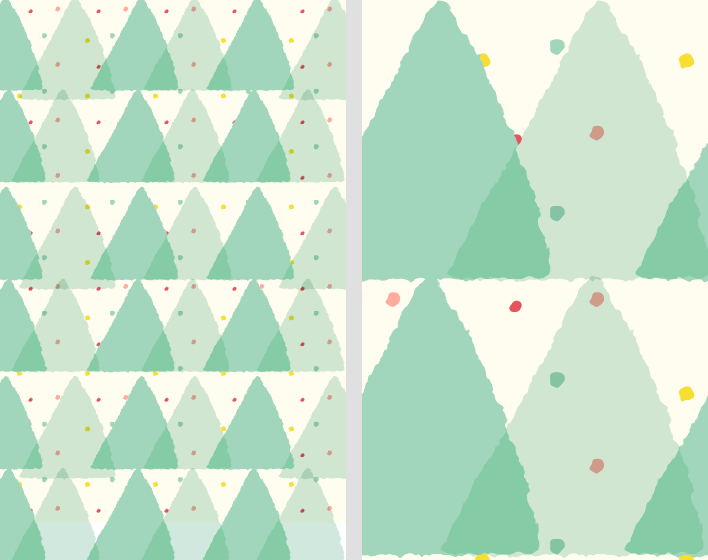
Left: the whole. Right: its middle third, enlarged.
Give the GLSL for this pattern, as a Shadertoy shader.

```glsl
// Rows of overlapping, rough-edged translucent green trees over a lattice of coloured dots.

float hash(vec2 p) {
    return fract(sin(dot(p, vec2(127.1, 311.7))) * 43758.5453);
}

float noise(vec2 p) {
    vec2 i = floor(p), f = fract(p);
    f = f * f * (3.0 - 2.0 * f);
    return mix(mix(hash(i), hash(i + vec2(1, 0)), f.x),
               mix(hash(i + vec2(0, 1)), hash(i + vec2(1, 1)), f.x), f.y);
}

float smoothMax(float a, float b, float k) {
    float h = max(k - abs(a - b), 0.0) / k;
    return max(a, b) + h * h * k * 0.25;
}

float coverage(float dist, float pixel) {
    return clamp(0.5 - dist / pixel, 0.0, 1.0);
}

// Tree with its apex at the origin, y pointing down; the right side bows outwards.
float treeDistance(vec2 q) {
    float left = (-q.x - 3.0 - 0.54 * q.y) * 0.88;
    float right = (q.x - 3.0 - 0.61 * q.y + 0.0018 * q.y * q.y) * 0.87;
    float body = smoothMax(smoothMax(left, right, 10.0), q.y - 126.0, 5.0);
    return body + 2.6 * (noise(q * 0.22) - 0.5) + 1.2 * (noise(q * 0.6) - 0.5);
}

// Lattice of slightly irregular dots.
float dotDistance(vec2 p, vec2 origin, float radius) {
    vec2 cell = vec2(93.2, 76.1);
    vec2 q = mod(p - origin + 0.5 * cell, cell) - 0.5 * cell;
    return length(q) - radius + 1.4 * (noise(q * 0.4 + origin) - 0.5);
}

void mainImage(out vec4 fragColor, in vec2 fragCoord) {
    // The canvas is 768 units tall, with y measured from the top.
    float pixel = 768.0 / iResolution.y;
    vec2 p = vec2(fragCoord.x, iResolution.y - fragCoord.y) * pixel;

    // Cream paper with a bare white strip at the bottom.
    float bare = coverage(717.0 - p.y, pixel);
    vec3 color = mix(vec3(1.0, 0.99, 0.94), vec3(1.0), bare);

    // Four interleaved dot lattices.
    vec3 teal = vec3(0.63, 0.84, 0.74);
    vec3 dotColor[4] = vec3[](vec3(0.91, 0.33, 0.37), vec3(1.0, 0.67, 0.62),
                              vec3(0.97, 0.87, 0.20), teal);
    vec3 lattice[4] = vec3[](vec3(42.0, 15.5, 2.7), vec3(79.0, 12.4, 3.0),
                             vec3(27.0, 55.7, 3.3), vec3(61.0, 49.0, 3.3));
    for (int i = 0; i < 4; i++) {
        float d = dotDistance(p, lattice[i].xy, lattice[i].z);
        color = mix(color, dotColor[i], coverage(d, pixel) * (1.0 - bare));
    }

    // Apex columns of the even rows, then of the odd rows.
    float darkX[6] = float[](8.0, 194.0, 353.0, 12.0, 189.0, 348.0);
    float paleX[6] = float[](103.0, 267.0, 459.0, 86.0, 264.0, 422.0);
    float dark = 0.0, pale = 0.0;
    for (int row = 0; row < 6; row++) {
        int odd = row % 2;
        float apexY = -2.0 + 259.7 * float(row / 2) + 126.0 * float(odd);
        for (int i = 0; i < 3; i++) {
            int k = odd * 3 + i;
            // The outer pale trees of even rows are larger.
            float size = odd == 0 && i != 1 ? 1.1 : 1.0;
            float d = treeDistance(p - vec2(darkX[k], apexY));
            dark = max(dark, coverage(d, pixel));
            d = treeDistance((p - vec2(paleX[k], apexY)) / size) * size;
            pale += coverage(d, pixel);
        }
    }

    // Dark trees hide the dots; pale trees tint everything.
    color = mix(color, teal, dark);
    vec3 tint = mix(vec3(0.82, 0.91, 0.87), vec3(0.825, 0.952, 0.88), dark);
    color *= pow(tint, vec3(pale));

    fragColor = vec4(color, 1.0);
}
```
